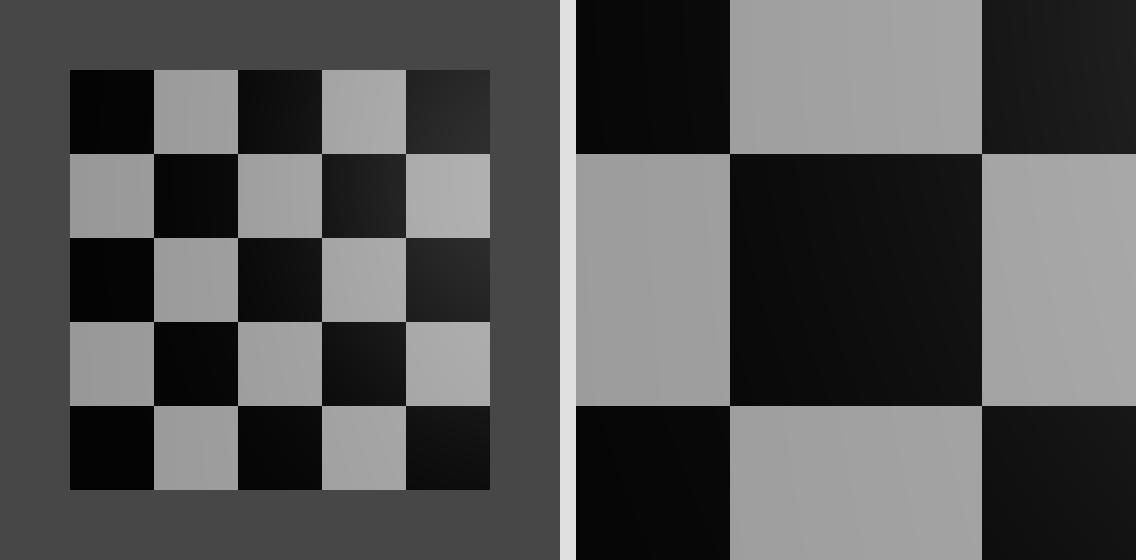
Left, the full canvas; right, a detail of the centre.
A Shadertoy shader for this pattern:

```glsl
#define CELLS 5.0
#define BOARD_SIZE 0.75
#define SURROUND 0.28
#define DARK 0.015
#define LIGHT 0.595
#define LIGHT_RAMP 0.055
#define SHEEN 0.17
#define SHEEN_ON_LIGHT 0.25
#define SHEEN_FALLOFF 4.3
#define SHEEN_CENTER vec2(1.05, 0.75)

// Signed, antialiased stripe: +1 in even cells, -1 in odd cells
vec2 stripeSign(vec2 cell, vec2 pixel) {
    vec2 wave = 0.5 - abs(mod(cell + 0.5, 2.0) - 1.0);
    return clamp(2.0 * wave / pixel, -1.0, 1.0);
}

// Soft highlight spreading from the right side of the board
float sheenAt(vec2 board) {
    vec2 offset = (board - SHEEN_CENTER) * vec2(1.0, 0.8);
    return SHEEN * exp(-SHEEN_FALLOFF * dot(offset, offset));
}

void mainImage(out vec4 fragColor, in vec2 fragCoord) {
    vec2 uv = fragCoord / iResolution.xy;
    vec2 pixel = 1.0 / iResolution.xy;
    vec2 board = (uv - 0.5) / BOARD_SIZE + 0.5;

    // Checker squares, with dark corners
    vec2 cell = clamp(board * CELLS, 0.5, CELLS - 0.5);
    vec2 stripes = stripeSign(cell, pixel * CELLS / BOARD_SIZE);
    float darkMask = 0.5 + 0.5 * stripes.x * stripes.y;

    // Uneven lighting
    float sheen = sheenAt(board);
    float darkTone = DARK + sheen;
    float lightTone = LIGHT + LIGHT_RAMP * board.x + SHEEN_ON_LIGHT * sheen;
    float tone = mix(lightTone, darkTone, darkMask);

    // Plain surround keeps opposite canvas edges identical
    vec2 inset = (0.5 * BOARD_SIZE - abs(uv - 0.5)) / pixel;
    vec2 coverage = clamp(inset + 0.5, 0.0, 1.0);
    tone = mix(SURROUND, tone, coverage.x * coverage.y);

    fragColor = vec4(vec3(tone), 1.0);
}
```
